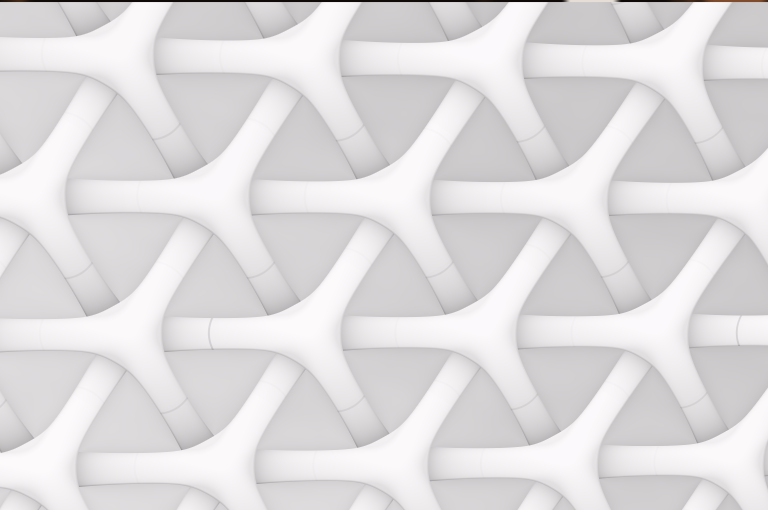
Give the GLSL for this pattern, as a Shadertoy shader.

```glsl
// A weave of smooth white three-armed hubs over grey hollows. Each hub is a soft union
// of three waisted arms on a triangular lattice; arms sink and tuck below the next hub.
// Tone comes from rounded normals, slope, contact shade and fine seams.

const float ROW_STEP = 0.765;    // row height over column width
const float ARM_LENGTH = 0.87;
const float WAIST = 0.089;       // half width at the middle of an arm
const float BLEND = 0.05;        // softness of the joints between arms
const float STRIP = 0.0042;      // height of the dark strip along the top
const vec2 LIGHT = vec2(-0.25, 0.9);

struct Layer { float depth; float dist; float tone; };

float hash(vec2 cell) {
    return fract(sin(dot(cell, vec2(41.3, 289.1))) * 4375.5);
}

// Layered sines for mottling
float clouds(vec2 p) {
    float sum = 0.0, gain = 0.5;
    for (int i = 0; i < 4; i++) {
        sum += gain * sin(p.x + 1.7 * sin(p.y)) * cos(p.y - 0.6 * p.x);
        p = mat2(1.5, 1.1, -1.1, 1.5) * p + 2.3;
        gain *= 0.5;
    }
    return sum;
}

// Canvas to lattice, with a mild perspective shrink to the lower right
vec2 latticePoint(vec2 p) {
    float side = p.x - 0.451;
    float y = 1.0 - p.y - 0.112 - 0.012 * side;
    float row = y / 0.2784 * (1.0 + 0.0485 * y) * (1.0 + 0.035 * side);
    float x = p.x - 0.304 - 0.0078 * row;
    float column = x / (0.3667 - 0.0059 * row) * (1.0 + (0.0204 + 0.0051 * row) * x);
    return vec2(column + 0.187, -row * ROW_STEP);
}

// Arms run west, north-east and, a little steeper, south-east
vec2 armDirection(int arm) {
    if (arm == 0) return vec2(-1.0, 0.0);
    return normalize(arm == 1 ? vec2(0.5, ROW_STEP) : vec2(0.445, -ROW_STEP));
}

// Arms flare from the waist to both ends
float armRadius(float along, float flare) {
    float t = clamp(along, 0.0, ARM_LENGTH) - 0.46;
    return WAIST + flare * t * t;
}

// Thin curved joint line across an arm
float seam(float along, float across, float place, float px) {
    float d = abs(along - place + 0.02 * across * across);
    return 1.0 - smoothstep(0.0015, 0.004 + px, d);
}

Layer hub(vec2 offset, vec2 cell, float px) {
    float total = 0.0, seams = 0.0;
    vec2 normal = vec2(0.0);
    for (int arm = 0; arm < 3; arm++) {
        vec2 dir = armDirection(arm);
        float along = dot(offset, dir);
        vec2 away = offset - dir * clamp(along, 0.0, ARM_LENGTH);
        float radius = armRadius(along, arm == 2 ? 0.17 : 0.1);
        float weight = exp(-(length(away) - radius) / BLEND);
        total += weight;
        normal += weight * away / radius;

        float chance = hash(cell + float(arm) * 7.0);
        float strength = arm == 2 ? 0.055 : 0.012;
        if (arm == 0) strength += 0.09 * step(0.75, chance);
        float place = 0.49 + (arm == 2 ? 0.0 : 0.15 * (chance - 0.5));
        seams += strength * weight * seam(along, length(away) / radius, place, px);
    }
    normal /= total;
    float dist = -BLEND * log(total);
    float depth = length(offset);

    // Bright crown, falling off down the arms and tightly around their sides
    float roll = min(dot(normal, normal), 1.2);
    float tone = 0.99 + 0.11 * dot(offset, LIGHT) - 0.10 * depth;
    tone += 0.022 * dot(normal, LIGHT) - 0.045 * roll * roll;
    float rim = smoothstep(-0.012, 0.0, dist) * clamp(0.5 - 0.5 * normal.y, 0.0, 1.0);
    tone -= 0.13 * rim + seams / total;
    return Layer(depth, dist, min(tone, 0.985) + 0.008 * (hash(cell) - 0.5));
}

float coverage(float dist, float px) {
    return clamp(0.5 - dist / px, 0.0, 1.0);
}

float contactShade(float dist, float reach) {
    return exp(-max(dist, 0.0) / reach);
}

float hollowTone(vec2 p, float gap) {
    float tone = 0.868 - 0.07 * smoothstep(-0.1, 1.5, p.x + 0.8 * (p.y - 0.5));
    return tone + 0.018 * clouds(p * vec2(7.0, 12.0)) - 0.04 * contactShade(gap, 0.035);
}

// Near-black strip with warm glints and one pale patch
vec3 stripColor(float x) {
    float glint = smoothstep(0.15, 0.6, clouds(vec2(x * 9.0, 1.0)));
    float pale = 1.0 - smoothstep(0.04, 0.06, abs(x - 1.16));
    vec3 warm = mix(vec3(0.06, 0.04, 0.03), vec3(0.5, 0.3, 0.18), glint);
    return mix(warm, vec3(0.9, 0.87, 0.84), pale);
}

void mainImage(out vec4 fragColor, in vec2 fragCoord) {
    vec2 p = fragCoord / iResolution.y;
    vec2 q = latticePoint(p);
    float px = 2.8 / iResolution.y;
    Layer top = Layer(9.0, 9.0, 0.0), under = top, nearest = top;
    float gap = 9.0;

    // Keep the two uppermost surfaces and the closest hub
    for (int k = 0; k < 9; k++) {
        float row = round(-q.y / ROW_STEP) + float(k / 3 - 1);
        float shift = 0.5 * mod(row, 2.0);
        float column = round(q.x - shift) + float(k % 3 - 1);
        vec2 center = vec2(column + shift, -row * ROW_STEP);
        Layer current = hub(q - center, vec2(column, row), px);
        gap = min(gap, current.dist);
        if (current.depth < nearest.depth) nearest = current;
        if (current.dist > px) continue;
        if (current.depth < top.depth) { under = top; top = current; }
        else if (current.depth < under.depth) under = current;
    }

    // Stack hollow, lower arm and upper arm, shading arms that tuck under a hub
    float tuck = 1.0 - 0.15 * contactShade(nearest.dist, 0.07);
    if (top.depth > nearest.depth) top.tone *= tuck;
    under.tone *= tuck;
    float tone = hollowTone(p, gap);
    tone = mix(tone, under.tone, coverage(under.dist, px));
    tone = mix(tone, top.tone, coverage(top.dist, px));
    vec3 color = vec3(tone, tone - 0.009, tone - 0.003);
    float edge = smoothstep(-0.5, 0.5, (p.y - 1.0 + STRIP) * iResolution.y);
    fragColor = vec4(mix(color, stripColor(p.x), edge), 1.0);
}
```
